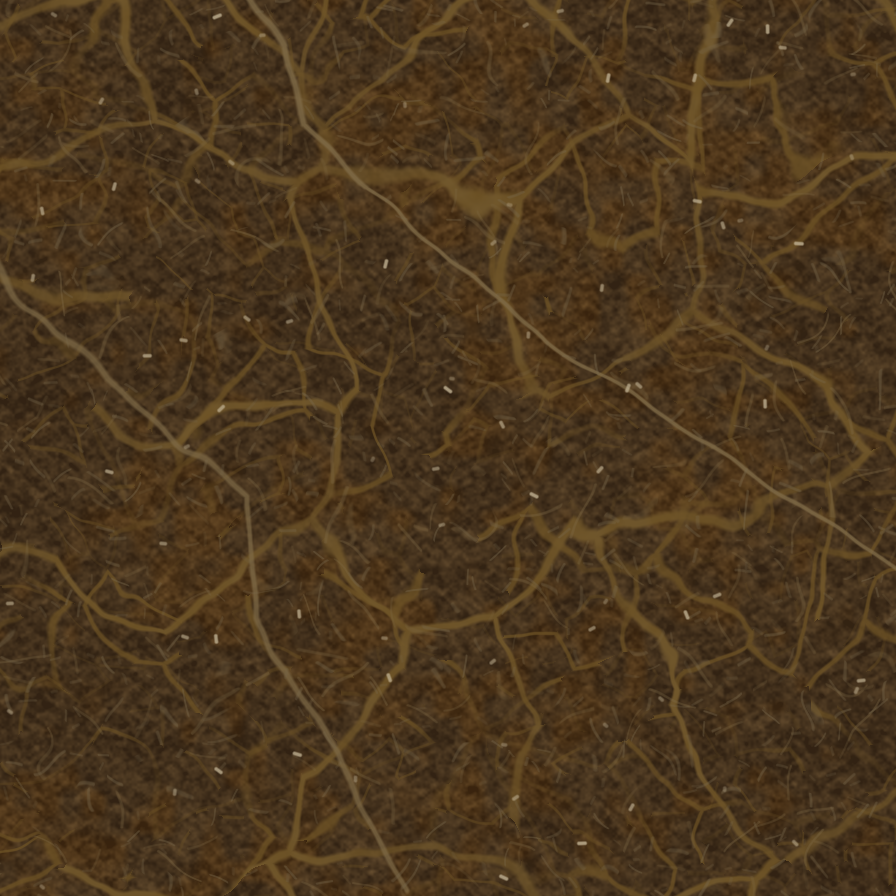
Write a Shadertoy shader that draws this texture.

```glsl
// Draws dark brown aged leather with ochre veins, pale scratches, fibres and specks.

float hash1(vec2 p) {
    vec3 q = fract(vec3(p.xyx) * 0.1031);
    q += dot(q, q.yzx + 33.33);
    return fract((q.x + q.y) * q.z);
}

vec2 hash2(vec2 p) {
    return vec2(hash1(p + 17.3), hash1(p.yx + 71.9));
}

float valueNoise(vec2 p) {
    vec2 cell = floor(p), f = fract(p);
    f = f * f * (3.0 - 2.0 * f);
    vec2 e = vec2(1.0, 0.0);
    return mix(mix(hash1(cell), hash1(cell + e), f.x),
               mix(hash1(cell + e.yx), hash1(cell + 1.0), f.x), f.y);
}

vec2 wobble(vec2 p, float scale, float amount) {
    return amount * (vec2(valueNoise(p * scale + 40.0), valueNoise(p * scale + 90.0)) - 0.5);
}

mat2 turn(float angle) {
    float c = cos(angle), s = sin(angle);
    return mat2(c, s, -s, c);
}

float segmentDistance(vec2 p, vec2 a, vec2 b) {
    vec2 ab = b - a;
    return length(p - a - ab * clamp(dot(p - a, ab) / dot(ab, ab), 0.0, 1.0));
}

// Coverage of a line that fades softly from its core to its rim
float softLine(float dist, float halfWidth) {
    float blur = 0.7 / iResolution.y;
    return 1.0 - smoothstep(halfWidth * 0.25, halfWidth + blur, dist);
}

// Distance to Voronoi borders; only a share of them exists, each with its own weight
float veinDistance(vec2 p, float scale, float share, float seed) {
    p = p * scale + seed;
    vec2 home = floor(p), nearCell = home, toNear = vec2(9.0);
    for (int y = -1; y <= 1; y++)
    for (int x = -1; x <= 1; x++) {
        vec2 cell = home + vec2(x, y);
        vec2 r = cell + hash2(cell) - p;
        if (dot(r, r) < dot(toNear, toNear)) { toNear = r; nearCell = cell; }
    }
    float best = 9.0;
    for (int y = -2; y <= 2; y++)
    for (int x = -2; x <= 2; x++) {
        vec2 cell = nearCell + vec2(x, y);
        vec2 r = cell + hash2(cell) - p;
        vec2 between = r - toNear;
        float pick = hash1((cell + nearCell) * 1.37 + 5.1);
        if (dot(between, between) > 0.0001 && pick < share) {
            float border = dot(0.5 * (toNear + r), normalize(between));
            best = min(best, border / mix(1.1, 0.65, pick / share));
        }
    }
    return best / scale;
}

// Short strokes scattered over a grid, each with random direction and strength
float strokes(vec2 p, float scale, float halfLength, float halfWidth, float share, float seed) {
    vec2 home = floor(p * scale);
    float cover = 0.0;
    for (int y = -1; y <= 1; y++)
    for (int x = -1; x <= 1; x++) {
        vec2 cell = home + vec2(x, y);
        vec2 rnd = hash2(cell + seed);
        vec2 center = (cell + hash2(cell + seed + 31.0)) / scale;
        vec2 reach = turn(rnd.x * 6.2832) * vec2(halfLength * mix(0.3, 1.0, rnd.y), 0.0);
        float strength = step(hash1(cell + seed + 57.0), share) * mix(0.4, 1.0, rnd.y);
        cover = max(cover, strength * softLine(segmentDistance(p, center - reach, center + reach), halfWidth));
    }
    return cover;
}

// Bent scratch whose width tapers along its corners
float scratch(vec2 p, vec2 path[6], float startWidth, float endWidth) {
    float cover = 0.0;
    for (int i = 0; i < 5; i++) {
        float width = mix(startWidth, endWidth, min(float(i) / 3.0, 1.0));
        cover = max(cover, softLine(segmentDistance(p, path[i], path[i + 1]), width));
    }
    return cover;
}

// Mottled ground: grain stretched in two directions over broad patches
vec3 ground(vec2 p) {
    float grain = valueNoise(turn(0.9) * p * vec2(190.0) + 3.0) * 0.35
                + valueNoise((turn(0.7) * p) * vec2(70.0, 210.0)) * 0.4
                + valueNoise((turn(-0.5) * p) * vec2(80.0, 200.0) + 60.0) * 0.4
                + valueNoise(p * 330.0) * 0.25;
    float patches = valueNoise(p * 5.0 + 8.0) * 0.6 + valueNoise(p * 19.0) * 0.4;
    float tone = 0.42 + (grain - 0.7) * 1.25 + (patches - 0.5) * 0.3;
    vec3 color = mix(vec3(0.195, 0.135, 0.075), vec3(0.365, 0.275, 0.165), clamp(tone, 0.0, 1.2));
    float rust = smoothstep(0.45, 0.75, valueNoise(p * 38.0 + 20.0) * 0.55 + patches * 0.45);
    return color + rust * vec3(0.028, 0.004, -0.022);
}

void mainImage(out vec4 fragColor, in vec2 fragCoord) {
    vec2 p = fragCoord / iResolution.y;
    vec2 fine = p + wobble(p, 45.0, 0.008);
    vec2 bent = fine + wobble(p, 6.0, 0.09) + wobble(p, 17.0, 0.022);
    vec3 ochre = vec3(0.43, 0.325, 0.145), pale = vec3(0.50, 0.42, 0.28);
    vec3 color = ground(p);

    // Veins, from faint and fine to broad
    float fade = smoothstep(0.25, 0.6, valueNoise(p * 9.0 + 12.0));
    float hair = softLine(veinDistance(bent, 23.0, 0.32, 7.0), 0.0028);
    float branch = softLine(veinDistance(bent, 11.0, 0.5, 23.0), 0.0048);
    float trunk = softLine(veinDistance(bent, 5.0, 0.76, 4.0), 0.0075);
    color = mix(color, ochre, hair * 0.45 * (1.0 - 0.6 * fade));
    color = mix(color, ochre, branch * mix(0.2, 0.75, fade));
    float streak = valueNoise(p * 60.0) * 0.25;
    color = mix(color, mix(ochre, pale, streak), trunk * mix(0.7, 0.92, fade));

    // Long pale scratches
    vec2 upper[6] = vec2[6](vec2(0.27, 1.01), vec2(0.32, 0.95), vec2(0.34, 0.86),
                            vec2(0.41, 0.79), vec2(0.61, 0.62), vec2(1.01, 0.36));
    vec2 lower[6] = vec2[6](vec2(-0.01, 0.72), vec2(0.12, 0.57), vec2(0.28, 0.45),
                            vec2(0.29, 0.31), vec2(0.38, 0.16), vec2(0.44, 0.01));
    vec2 drift = p + wobble(p, 30.0, 0.008);
    color = mix(color, pale, 0.8 * scratch(drift, upper, 0.006, 0.0028));
    color = mix(color, pale, 0.7 * scratch(drift + wobble(p, 9.0, 0.03), lower, 0.005, 0.0045));

    // Loose fibres and bright specks
    vec2 curled = p + wobble(p, 22.0, 0.035);
    color = mix(color, pale, 0.35 * strokes(curled, 24.0, 0.024, 0.0019, 0.45, 11.0));
    color = mix(color, vec3(0.47, 0.41, 0.30), 0.4 * strokes(curled, 46.0, 0.010, 0.0018, 0.4, 83.0));
    color = mix(color, vec3(0.74, 0.68, 0.56), 0.85 * strokes(p, 24.0, 0.0035, 0.0025, 0.14, 140.0));

    fragColor = vec4(color, 1.0);
}
```
